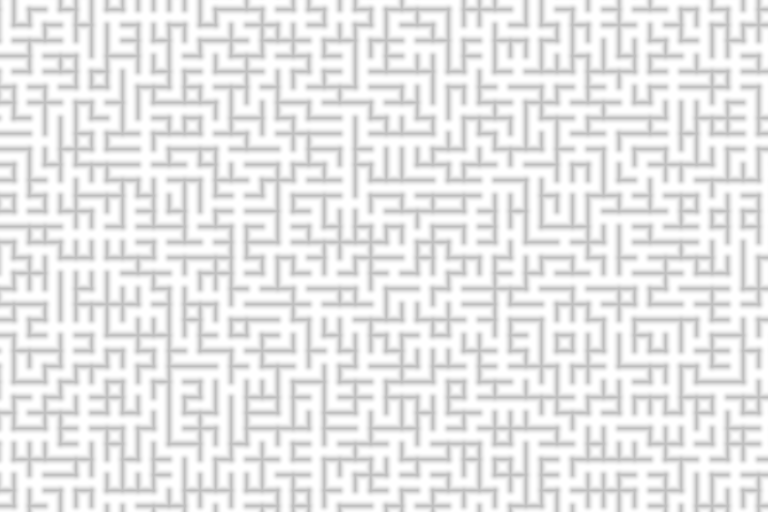
Write a Shadertoy shader that draws this pattern.

```glsl
// A soft grey maze on white: every post of a square lattice sends one wall
// to a hashed neighbour, and the distance to the nearest wall sets the shade.
// Horizontal and vertical walls are blended smoothly to round the junctions.

// Random direction 0..3 for a lattice post.
int pick(ivec2 post, uint salt) {
    uint h = uint(post.x) * 1597u + uint(post.y) * 51749u + salt * 7919u;
    h = (h ^ (h >> 15)) * 73244475u;
    h = (h ^ (h >> 13)) * 73244475u;
    h ^= h >> 16;
    return int(h & 3u);
}

ivec2 stepTo(int direction) {
    int s = direction < 2 ? 1 : -1;
    return direction % 2 == 0 ? ivec2(s, 0) : ivec2(0, s);
}

// Odd posts pick again when their wall would double that of a neighbour.
int wallDirection(ivec2 post) {
    int d = pick(post, 0u);
    if ((post.x + post.y) % 2 == 0) return d;
    for (uint salt = 1u; salt < 3u; salt++) {
        if (pick(post + stepTo(d), 0u) == (d + 2) % 4) d = pick(post, salt);
    }
    return d;
}

float segmentDistance(vec2 p, vec2 along) {
    return length(p - along * clamp(dot(p, along), 0.0, 1.0));
}

float smoothMin(float a, float b, float k) {
    float h = max(k - abs(a - b), 0.0) / k;
    return min(a, b) - h * h * k * 0.25;
}

void mainImage(out vec4 fragColor, in vec2 fragCoord) {
    // 33 lattice rows over the canvas height, kept at positive indices
    vec2 p = fragCoord / iResolution.y * 33.0 + vec2(100.1, 100.61);
    ivec2 cell = ivec2(floor(p));

    // Nearest horizontal (x) and vertical (y) wall
    vec2 nearest = vec2(1.0);
    for (int j = -1; j <= 2; j++) {
        for (int i = -1; i <= 2; i++) {
            ivec2 post = cell + ivec2(i, j);
            int direction = wallDirection(post);
            float d = segmentDistance(p - vec2(post), vec2(stepTo(direction)));
            if (direction % 2 == 0) nearest.x = min(nearest.x, d);
            else nearest.y = min(nearest.y, d);
        }
    }

    // Filleted junctions and a softened wall core
    float wall = max(smoothMin(nearest.x, nearest.y, 0.14), 0.0);
    wall = sqrt(wall * wall + 0.0006);

    // Shade fades quadratically towards the corridor centre
    float fade = max(1.0 - wall / 0.48, 0.0);
    fragColor = vec4(vec3(1.0 - 0.28 * fade * fade), 1.0);
}
```
